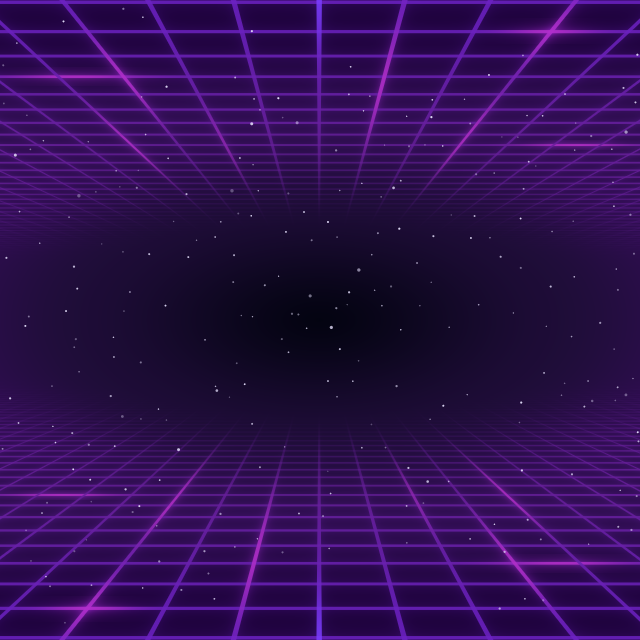
Reproduce this background procedurally as a WebGL 2 fragment shader.

```glsl
#version 300 es
precision highp float;
// Two neon perspective grids, a floor and a ceiling, fading into a dark oval void.
// The floor is the ceiling turned by half a circle; rows are even in 1 / height.
// Stars are scattered with jittered, hashed cells.
uniform vec2 u_resolution;
out vec4 outColor;

const float ROW_STEP = 0.2055;   // depth between two rows
const float ROW_PHASE = 9.8;     // row number at the canvas edge
const float COLUMN_SLOPE = 0.268; // sideways spread between two columns

const vec3 VOID_COLOR = vec3(0.008, 0.012, 0.06);
const vec3 DUSK_COLOR = vec3(0.12, 0.05, 0.22);
const vec3 HAZE_COLOR = vec3(0.18, 0.05, 0.31);
const vec3 EDGE_COLOR = vec3(0.12, 0.01, 0.24);
const vec3 FAR_LINE = vec3(0.40, 0.12, 0.60);
const vec3 NEAR_LINE = vec3(0.42, 0.13, 0.76);
const vec3 PINK = vec3(0.78, 0.20, 0.82);
const vec3 BLUE = vec3(0.48, 0.24, 1.0);

vec3 hash3(vec2 cell) {
  vec3 q = fract(cell.xyx * vec3(0.1031, 0.1030, 0.0973));
  q += dot(q, q.yxz + 33.33);
  return fract((q.xxy + q.yzz) * q.zyx);
}

// Smooth line that keeps its brightness when thinner than a pixel
float stroke(float dist, float halfWidth, float pixel) {
  float w = max(halfWidth, 0.5 * pixel);
  return clamp((w - dist) / pixel + 0.5, 0.0, 1.0) * halfWidth / w;
}

// Soft bump around a place along a line
float bump(float x, float center, float size) {
  float t = (x - center) / size;
  return exp(-t * t);
}

// Bump limited to one numbered line
float streak(float id, float line, float x, float center, float size) {
  return bump(x, center, size) * step(abs(id - line), 0.5);
}

float columnStreaks(float id, float h) {
  float s = streak(id, 1.0, h, 0.37, 0.09);
  s += streak(id, -3.0, h, 0.38, 0.06);
  s += streak(id, 3.0, h, 0.45, 0.05);
  s += streak(id, 3.0, h, 0.28, 0.06);
  s += streak(id, -4.0, h, 0.27, 0.05);
  s += 0.6 * streak(id, -2.0, h, 0.27, 0.05);
  return min(s, 1.0);
}

float rowStreaks(float id, float x) {
  float s = streak(id, 1.0, x, 0.36, 0.07);
  s += streak(id, 3.0, x, -0.38, 0.10);
  s += streak(id, 8.0, x, 0.40, 0.08);
  return s;
}

vec3 backdrop(vec2 p) {
  float r = length(p * vec2(0.5, 1.0));
  vec3 color = mix(VOID_COLOR, DUSK_COLOR, smoothstep(-0.03, 0.21, r));
  color = mix(color, HAZE_COLOR, smoothstep(0.18, 0.31, r));
  return mix(color, EDGE_COLOR, smoothstep(0.29, 0.47, abs(p.y)));
}

vec3 addGrid(vec3 color, vec2 p, float pixel) {
  vec2 q = p.y < 0.0 ? -p : p;
  float h = max(q.y, 0.03);

  // Distances to the closest row and column
  float row = 1.0 / (h * ROW_STEP) - ROW_PHASE;
  float rowId = round(row);
  float rowDist = abs(row - rowId) * ROW_STEP * h * h;
  float column = q.x / (h * COLUMN_SLOPE);
  float columnId = round(column);
  float slant = inversesqrt(1.0 + pow(columnId * COLUMN_SLOPE, 2.0));
  float columnDist = abs(column - columnId) * COLUMN_SLOPE * h * slant;

  float fade = smoothstep(0.14, 0.32, length(q * vec2(0.36, 1.0)));
  fade *= smoothstep(0.08, 0.21, q.y);
  float rowLit = rowStreaks(rowId, q.x);
  float columnLit = columnStreaks(columnId, h);
  vec3 lineColor = mix(FAR_LINE, NEAR_LINE, smoothstep(0.25, 0.5, h));
  vec3 rowColor = mix(lineColor, PINK, 0.8 * rowLit);
  vec3 columnColor = mix(lineColor, PINK, 0.75 * columnLit);
  columnColor = mix(columnColor, BLUE, streak(columnId, 0.0, h, 0.5, 0.07));

  // Halos first, then the cores
  float haloSize = 0.018 * h;
  color += rowColor * exp(-rowDist / haloSize) * fade * (0.12 + 0.25 * rowLit);
  color += columnColor * exp(-columnDist / haloSize) * fade * (0.14 + 0.2 * columnLit);
  color = mix(color, rowColor, 0.85 * fade * stroke(rowDist, 0.0055 * h, pixel));
  float columnCore = stroke(columnDist, 0.0085 * h * slant, pixel);
  return mix(color, columnColor, 0.85 * fade * columnCore);
}

// One star at most in each cell
float stars(vec2 p, float cells, float chance, float radius, float pixel) {
  vec2 cell = floor(p * cells);
  vec3 rnd = hash3(cell + cells + 40.0);
  vec3 look = hash3(cell + 91.0);
  vec2 center = (cell + 0.12 + 0.76 * rnd.xy) / cells;
  float size = radius * mix(0.55, 1.0, look.x);
  float density = chance * (1.0 - 0.8 * smoothstep(0.25, 0.5, abs(center.y)));
  float glow = stroke(length(p - center), size, pixel);
  return glow * step(rnd.z, density) * mix(0.3, 1.0, look.y);
}

void main() {
  float pixel = 1.0 / min(u_resolution.x, u_resolution.y);
  vec2 p = (gl_FragCoord.xy - 0.5 * u_resolution) * pixel + vec2(0.0013, 0.0);
  vec3 color = addGrid(backdrop(p), p, pixel);
  float light = stars(p, 27.0, 0.45, 0.0017, pixel) + stars(p, 11.0, 0.3, 0.0027, pixel);
  color = mix(color, vec3(0.88, 0.86, 0.97), min(light, 1.0));
  outColor = vec4(color, 1.0);
}
```
